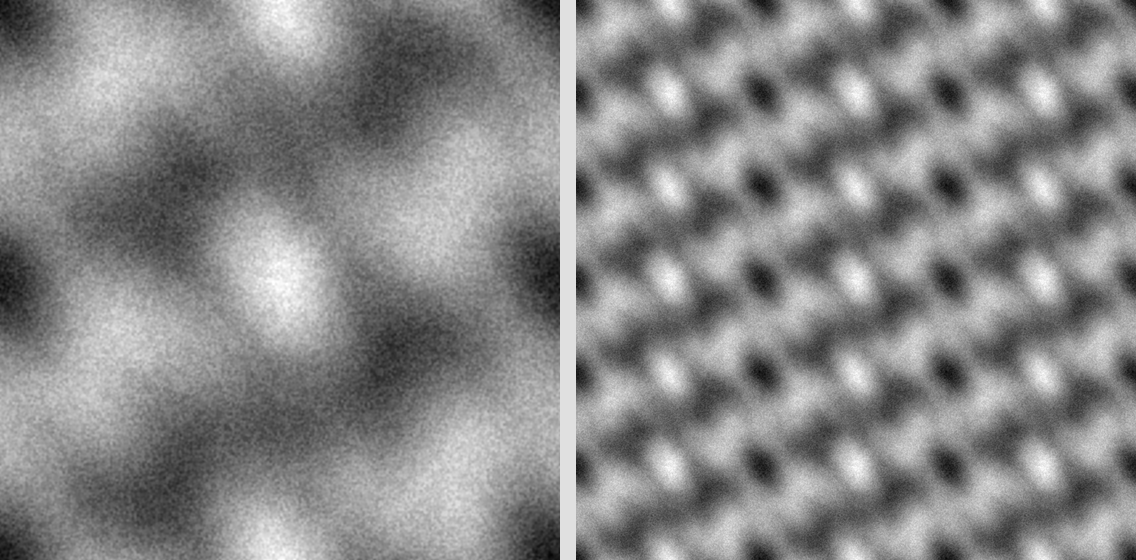
Left: one tile. Right: repeated 3 by 3.
This texture is drawn by a three.js fragment shader. Its source:

```glsl
varying vec2 vUv;

const float TAU = 6.2831853;

float hash(vec2 p) {
  vec3 q = fract(p.xyx * 0.1031);
  q += dot(q, q.yzx + 33.33);
  return fract((q.x + q.y) * q.z);
}

// Value noise in -0.5..0.5 that wraps after a whole number of cells
float wrappedNoise(vec2 uv, float cells, float seed) {
  vec2 p = uv * cells;
  vec2 cell = floor(p);
  vec2 f = p - cell;
  f = f * f * (3.0 - 2.0 * f);
  vec2 a = mod(cell, cells) + seed;
  vec2 b = mod(cell + 1.0, cells) + seed;
  float low = mix(hash(a), hash(vec2(b.x, a.y)), f.x);
  float high = mix(hash(vec2(a.x, b.y)), hash(b), f.x);
  return mix(low, high, f.y) - 0.5;
}

// Slanted bands broken into soft blobs by steeper waves
float cloudWaves(vec2 uv) {
  vec2 phase = TAU * uv * vec2(1.0, -2.0);
  float bands = cos(phase.x + phase.y);
  float columns = cos(3.0 * phase.x);
  float blobs = cos(3.0 * phase.x - phase.y);
  float ripples = cos(3.0 * phase.x - 2.0 * phase.y);
  float streaks = cos(5.0 * phase.x - phase.y);
  return -(0.188 * bands + 0.081 * columns + 0.070 * blobs
    + 0.038 * ripples + 0.028 * streaks);
}

// Two lattices, one turned by whole steps, hide each other's grid
float softGrain(vec2 uv) {
  vec2 turned = vec2(2.0 * uv.x + uv.y, 2.0 * uv.y - uv.x);
  return wrappedNoise(uv, 211.0, 91.0) + wrappedNoise(turned, 91.0, 377.0);
}

void main() {
  float gray = 0.527 + cloudWaves(vUv);

  // Faint mottling between the clouds and the grain
  gray += 0.08 * wrappedNoise(vUv, 13.0, 17.0);
  gray += 0.05 * wrappedNoise(vUv, 31.0, 53.0);

  gray += 0.11 * softGrain(vUv);

  gl_FragColor = vec4(vec3(clamp(gray, 0.0, 1.0)), 1.0);
}
```
